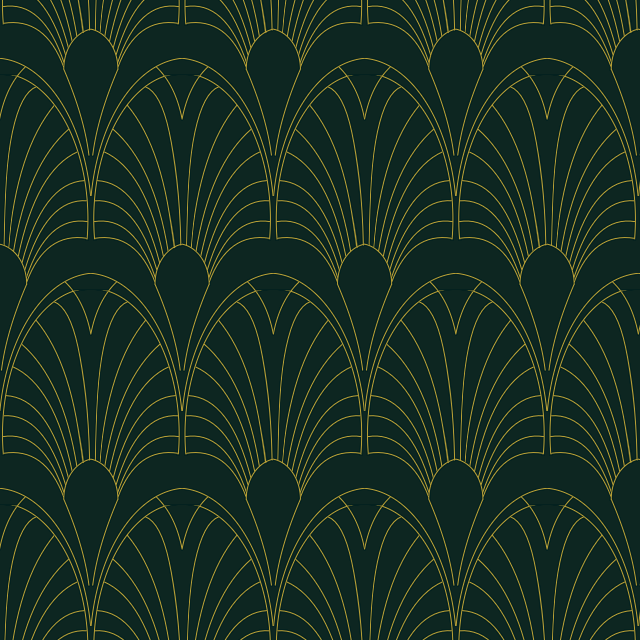
Give the GLSL for this pattern, as a WebGL 1 fragment shader.

```glsl
precision highp float;
uniform vec2 u_resolution;

// Lengths are in design units, CANVAS of them along each side.
#define CANVAS 768.0
#define PERIOD 219.0
#define ROW_STEP 258.0
#define FIRST_APEX vec2(328.0, 328.0)
#define HALF_LINE 0.53
#define BULB_BASE 271.0
#define GROUND vec3(0.050, 0.150, 0.128)
#define SHADE vec3(0.000, 0.120, 0.120)
#define GOLD vec3(0.800, 0.680, 0.220)
#define SHADE_AMOUNT 0.7

float segmentDistance(vec2 p, vec2 a, vec2 b) {
  vec2 pa = p - a, ba = b - a;
  return length(pa - ba * clamp(dot(pa, ba) / dot(ba, ba), 0.0, 1.0));
}

// Quadratic Bezier curve, flattened into short chords
float curveDistance(vec2 p, vec2 a, vec2 control, vec2 b) {
  float d = 1e4;
  vec2 previous = a;
  for (int i = 1; i <= 16; i++) {
    float t = float(i) / 16.0;
    vec2 next = mix(mix(a, control, t), mix(control, b, t), t);
    d = min(d, segmentDistance(p, previous, next));
    previous = next;
  }
  return d;
}

float ellipseDistance(vec2 p, vec2 radii) {
  float k = length(p / radii);
  return abs(k * (k - 1.0)) / max(length(p / (radii * radii)), 1e-5);
}

// One rib, from its foot on the bulb to its tip on the inner arch
float ribDistance(vec2 p, float index, float tipY, float controlY) {
  float footX = 32.5 * sin(0.108 + 0.216 * index);
  float footK = (footX + 6.0) / 38.5;
  float footY = BULB_BASE - 48.6 * sqrt(max(1.0 - footK * footK, 0.0));
  float tipK = (193.0 - tipY) / 175.0;
  vec2 tip = vec2(106.0 * sqrt(1.0 - tipK * tipK), tipY);
  vec2 control = vec2(57.5 * sin(0.12 + 0.25 * index), controlY);
  return curveDistance(p, vec2(footX, footY), control, tip);
}

// Fan motif: apex at the origin, y pointing down
float fanDistance(vec2 p) {
  vec2 m = vec2(abs(p.x), p.y);

  // Outer arch, inner arch and bulb, each cut at its ends
  float outer = ellipseDistance(m - vec2(-6.0, 195.7), vec2(116.6, 196.0));
  float d = max(outer, m.y - 164.5);
  float inner = ellipseDistance(m - vec2(0.0, 193.0), vec2(106.0, 175.0));
  d = min(d, max(inner, max(m.y - 216.5, 21.3 - m.y)));
  float bulb = ellipseDistance(m - vec2(-6.0, BULB_BASE), vec2(38.5, 48.6));
  d = min(d, max(bulb, m.y - BULB_BASE));

  // Notch under the apex and stem below the bulb
  d = min(d, curveDistance(m, vec2(31.0, 10.2), vec2(8.0, 32.0), vec2(0.0, 72.7)));
  d = min(d, curveDistance(m, vec2(32.5, BULB_BASE), vec2(8.0, 328.0), vec2(2.3, 374.0)));

  // Ribs, with the central pair leaning slightly to one side
  float lean = 2.0 * smoothstep(60.0, 220.0, p.y) * (1.0 - smoothstep(4.0, 16.0, m.x));
  vec2 r = vec2(abs(p.x - lean), p.y);
  vec4 upperTips = vec4(34.0, 56.0, 84.7, 112.0);
  vec4 lowerTips = vec4(146.7, 171.0, 196.0, 216.0);
  vec4 upperBends = vec4(48.0, 110.0, 128.0, 134.0);
  vec4 lowerBends = vec4(149.0, 167.0, 188.0, 208.0);
  for (int i = 0; i < 4; i++) {
    float index = float(i);
    d = min(d, ribDistance(r, index, upperTips[i], upperBends[i]));
    d = min(d, ribDistance(r, index + 4.0, lowerTips[i], lowerBends[i]));
  }
  return d;
}

void main() {
  vec2 uv = gl_FragCoord.xy / u_resolution;
  vec2 p = vec2(uv.x, 1.0 - uv.y) * CANVAS - FIRST_APEX;
  float pixel = CANVAS / u_resolution.y;

  // Half-drop rows: each stem reaches into the row below
  float d = 1e4;
  float row = floor(p.y / ROW_STEP);
  for (int i = 0; i < 2; i++) {
    float k = row - float(i);
    float shift = 0.5 * PERIOD * mod(k, 2.0);
    float x = mod(p.x + shift + 0.5 * PERIOD, PERIOD) - 0.5 * PERIOD;
    d = min(d, fanDistance(vec2(x, p.y - k * ROW_STEP)));
  }

  // Pixel coverage of the thin line, with a faint dark edge
  float halfPixel = 0.5 * pixel;
  float covered = min(d + halfPixel, HALF_LINE) - max(d - halfPixel, -HALF_LINE);
  float line = clamp(covered / pixel, 0.0, 1.0);
  float edge = smoothstep(1.1, 1.5, d) * (1.0 - smoothstep(2.0, 2.5, d));
  vec3 color = mix(GROUND, SHADE, SHADE_AMOUNT * edge);
  gl_FragColor = vec4(mix(color, GOLD, line), 1.0);
}
```
